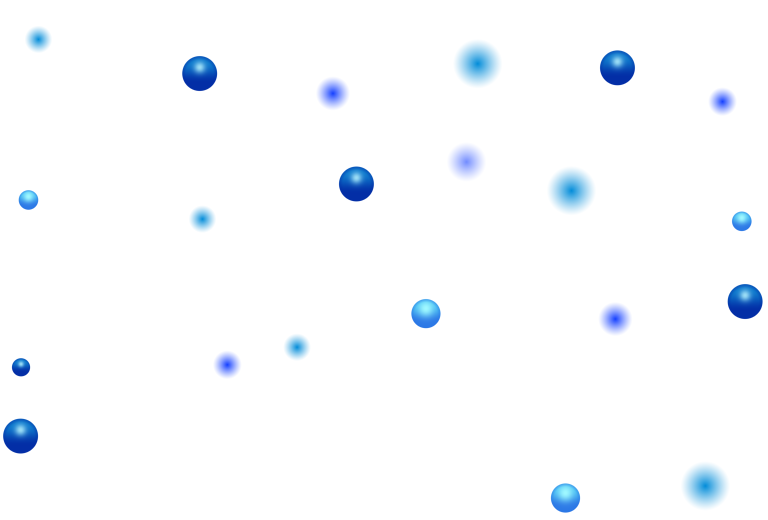
This background is drawn by a WebGL 2 fragment shader. Its source:

```glsl
#version 300 es
precision highp float;
// Small glossy balls and soft round glows scattered sparsely on white.
// A jittered grid places them, with the lower middle left empty; a stepped
// rank deals out the four kinds (dark, light, blue glow, cyan glow) evenly.

#define GRID vec2(6.0, 4.0)
#define COUNT 21
#define GAP 3
#define JITTER 0.70
#define SEED 4.0
#define DARK_RADIUS 0.0335
#define LIGHT_RADIUS 0.0280
#define BLUE_RADIUS 0.0350
#define CYAN_RADIUS 0.0480
#define GLOW_FALLOFF 1.20

uniform vec2 u_resolution;
out vec4 outColor;

const vec3 WHITE = vec3(1.0);
const vec3 DARK_LOW = vec3(0.01, 0.18, 0.65);
const vec3 DARK_HIGH = vec3(0.05, 0.47, 0.80);
const vec3 DARK_SHINE = vec3(0.60, 0.86, 0.96);
const vec3 LIGHT_LOW = vec3(0.17, 0.47, 0.90);
const vec3 LIGHT_HIGH = vec3(0.27, 0.74, 0.95);
const vec3 LIGHT_SHINE = vec3(0.62, 0.97, 1.00);
const vec3 BLUE_GLOW = vec3(0.08, 0.25, 1.00);
const vec3 CYAN_GLOW = vec3(0.01, 0.55, 0.85);

float hash(vec2 p) {
    return fract(sin(dot(p, vec2(127.1, 311.7))) * 43758.5453);
}

// Vertical body shading, a highlight above the centre and a darker rim;
// q spans the unit disc.
vec3 shadeBall(vec2 q, vec3 low, vec3 high, vec3 shine, float spread) {
    vec3 color = mix(low, high, smoothstep(-0.55, 0.65, q.y));
    vec2 toShine = q - vec2(0.0, 0.36);
    color = mix(color, shine, exp(-dot(toShine, toShine) / spread));
    return mix(color, low, 0.45 * smoothstep(0.75, 1.0, length(q)));
}

void main() {
    // Height of the canvas is one unit
    vec2 p = gl_FragCoord.xy / u_resolution.y;
    float aspect = u_resolution.x / u_resolution.y;
    float pixel = 1.0 / u_resolution.y;
    vec3 color = WHITE;

    for (int i = 0; i < COUNT; i++) {
        // Cell of this item, skipping the gap in the bottom row
        int index = i + (i > 0 ? GAP : 0);
        int columns = int(GRID.x);
        vec2 cell = vec2(index % columns, index / columns);
        vec2 offset = vec2(hash(cell + SEED), hash(cell + SEED + 17.3)) - 0.5;
        vec2 center = (cell + 0.5 + JITTER * offset) / GRID * vec2(aspect, 1.0);

        // Rank decides kind and size
        int rank = (i * 8) % COUNT;
        bool odd = rank % 2 == 1;
        vec2 d = p - center;
        float dist = length(d);

        if (rank < 10) {
            bool dark = rank < 6;
            float radius = dark ? DARK_RADIUS * (rank == 3 ? 0.52 : 1.0)
                                : LIGHT_RADIUS * (odd ? 0.67 : 1.0);
            vec2 q = d / radius;
            vec3 ball = dark
                ? shadeBall(q, DARK_LOW, DARK_HIGH, DARK_SHINE, 0.10)
                : shadeBall(q, LIGHT_LOW, LIGHT_HIGH, LIGHT_SHINE, 0.30);
            float cover = 1.0 - smoothstep(-0.7 * pixel, 0.7 * pixel, dist - radius);
            color = mix(color, ball, cover);
        } else {
            bool blue = rank < 15;
            bool pale = rank == 12;
            float radius = blue ? BLUE_RADIUS * (pale ? 1.1 : odd ? 0.80 : 0.95)
                                : CYAN_RADIUS * (odd ? 0.56 : 1.0);
            float fade = pow(max(1.0 - dist / radius, 0.0), GLOW_FALLOFF);
            color = mix(color, blue ? BLUE_GLOW : CYAN_GLOW, fade * (pale ? 0.6 : 1.0));
        }
    }

    outColor = vec4(color, 1.0);
}
```
